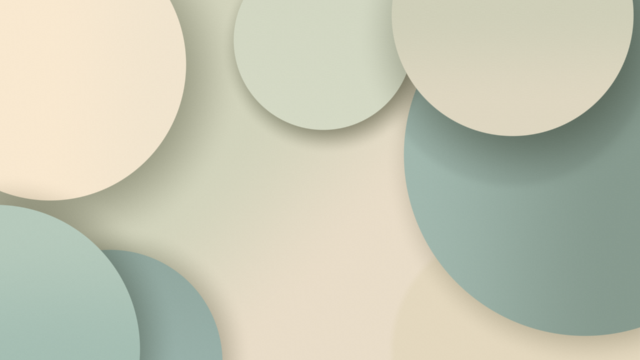
This background is drawn by a Shadertoy shader. Its source:

```glsl
// Overlapping paper discs in cream, sage and teal on a soft diagonal gradient.
// Each disc is a circle distance function that first casts an offset, blurred
// shadow on the layers below, then lays its own shaded fill on top.

#define SAGE        vec3(0.825, 0.828, 0.738)
#define PEACH       vec3(0.912, 0.865, 0.785)
#define CREAM       vec3(0.975, 0.912, 0.815)
#define TEAL_LIGHT  vec3(0.635, 0.720, 0.680)
#define TEAL_DEEP   vec3(0.530, 0.605, 0.560)
#define MINT        vec3(0.715, 0.790, 0.735)
#define SHADOW_TINT vec3(0.96, 0.95, 1.06)
#define GRAIN       0.006

float hash(vec2 p) {
    return fract(sin(dot(p, vec2(127.1, 311.7))) * 43758.5453);
}

float circle(vec2 p, vec2 center, float radius) {
    return length(p - center) - radius;
}

// Antialiased coverage from a signed distance
float coverage(float d) {
    float px = 1.0 / iResolution.y;
    return 1.0 - smoothstep(-px, px, d);
}

// shadow = offset x, offset y, blur width, strength
void disc(inout vec3 col, vec2 p, vec2 center, float radius, vec3 fill, vec4 shadow) {
    float d = circle(p - shadow.xy, center, radius);
    float shade = shadow.w * (1.0 - smoothstep(-shadow.z, shadow.z, d));
    col *= 1.0 - shade * SHADOW_TINT;
    col = mix(col, fill, coverage(circle(p, center, radius)));
}

void mainImage(out vec4 fragColor, in vec2 fragCoord) {
    vec2 p = fragCoord / iResolution.y;

    // Backdrop: sage at upper left, peach at lower right
    float diagonal = 0.7 * (p.x - p.y);
    vec3 col = mix(SAGE, PEACH, smoothstep(0.0, 0.48, diagonal));

    // Faint sand disc at the bottom
    float sand = 1.0 - smoothstep(-0.012, 0.012, circle(p, vec2(1.435, 0.023), 0.347));
    col = mix(col, vec3(0.885, 0.840, 0.735), 0.75 * sand);

    // Large teal disc, with the wide penumbra of the disc above it
    vec3 teal = mix(TEAL_LIGHT, TEAL_DEEP, smoothstep(1.12, 1.72, p.x));
    float penumbra = 1.0 - smoothstep(-0.015, 0.015, circle(p, vec2(1.424, 0.865), 0.380));
    teal *= 1.0 - 0.04 * penumbra;
    disc(col, p, vec2(1.625, 0.570), 0.503, teal, vec4(0.015, -0.02, 0.07, 0.22));

    // Upper discs: pale sage, then beige
    vec3 paleSage = mix(vec3(0.855, 0.870, 0.790), vec3(0.825, 0.842, 0.762), p.y);
    disc(col, p, vec2(0.898, 0.888), 0.249, paleSage, vec4(0.014, -0.02, 0.05, 0.42));

    vec3 beige = mix(vec3(0.872, 0.842, 0.758), vec3(0.815, 0.812, 0.725),
                     smoothstep(0.70, 0.98, p.y - 0.03 * (p.x - 1.42)));
    disc(col, p, vec2(1.424, 0.958), 0.336, beige, vec4(0.02, -0.05, 0.12, 0.35));

    // Cream disc at upper left
    vec3 cream = CREAM - vec3(0.03, 0.015, 0.005) * smoothstep(0.1, 0.5, p.x);
    disc(col, p, vec2(0.139, 0.821), 0.378, cream, vec4(0.03, -0.03, 0.13, 0.34));

    // Lower left pair: deep teal behind, mint in front
    vec3 slate = mix(vec3(0.570, 0.655, 0.620), vec3(0.600, 0.690, 0.660), 1.0 - p.y / 0.3);
    disc(col, p, vec2(0.306, -0.006), 0.312, slate, vec4(0.015, 0.0, 0.07, 0.28));

    vec3 mint = mix(vec3(0.650, 0.745, 0.700), MINT, smoothstep(0.0, 0.38, p.y));
    disc(col, p, vec2(-0.012, 0.030), 0.401, mint, vec4(0.02, 0.0, 0.09, 0.32));

    // Fine grain to hide banding
    col += GRAIN * (hash(floor(p * 288.0)) - 0.5);
    fragColor = vec4(col, 1.0);
}
```
